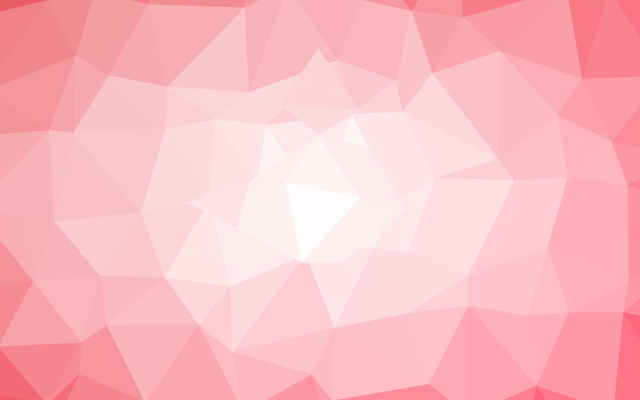
This background is drawn by a Shadertoy shader. Its source:

```glsl
// Low-poly backdrop: a pale faceted gem in a mesh of pink triangles.
// Hash-jittered, staggered grid points form quads, each split into two facets;
// every facet takes one flat colour from a radial fade at its centroid.

const float CELL = 0.162;                        // mesh spacing, canvas heights
const float JITTER = 0.37;                       // vertex wander, in cells
const float TINT = 0.085;                        // random shade shift per facet
const vec2 FADE = vec2(0.22, 0.14);              // linear and squared falloff
const vec2 GLOW_CENTRE = vec2(0.0, -0.02);       // half-canvas units
const vec3 GLOW = vec3(1.0, 0.995, 0.99);
const vec3 ROSE_LOSS = vec3(0.0, 1.0, 0.85);     // light lost, lower right
const vec3 CORAL_LOSS = vec3(0.15, 1.0, 0.96);   // light lost, upper left

// Corners of the central gem
const vec2 KITE_TOP = vec2(-0.004, 0.163);
const vec2 KITE_LEFT = vec2(-0.085, 0.044);
const vec2 KITE_BOTTOM = vec2(-0.046, -0.156);
const vec2 KITE_RIGHT = vec2(0.100, 0.006);
const vec2 WING_LEFT = vec2(-0.208, -0.069);
const vec2 SHOULDER_LEFT = vec2(-0.175, 0.048);
const vec2 TIP_LEFT = vec2(-0.333, -0.006);
const vec2 WING_RIGHT = vec2(0.215, -0.021);
const vec2 SHOULDER_RIGHT = vec2(0.125, 0.129);
const vec2 FOOT_RIGHT = vec2(0.058, -0.154);
const vec2 SPIRE = vec2(-0.004, 0.379);
const vec2 SPIRE_LEFT = vec2(-0.102, 0.240);
const vec2 SPIRE_RIGHT = vec2(0.098, 0.223);

vec2 hash22(vec2 p) {
    vec3 h = fract(p.xyx * vec3(0.1031, 0.1030, 0.0973));
    h += dot(h, h.yzx + 33.33);
    return fract((h.xx + h.yz) * h.zy);
}

float cross2(vec2 a, vec2 b) { return a.x * b.y - a.y * b.x; }

float edgeSide(vec2 p, vec2 a, vec2 b) {
    return cross2(b - a, p - a) / max(length(b - a), 1e-4);
}

// Smooth triangle mask, one pixel wide at its edges
float coverage(vec2 p, vec2 a, vec2 b, vec2 c) {
    float winding = sign(cross2(b - a, c - a));
    float inside = min(winding * edgeSide(p, a, b),
        min(winding * edgeSide(p, b, c), winding * edgeSide(p, c, a)));
    return clamp(0.5 + inside * iResolution.y, 0.0, 1.0);
}

// Radial fade from the glow, coral at upper left and rose at lower right
vec3 shade(vec2 p, float shift) {
    vec2 q = 2.0 * p * vec2(iResolution.y / iResolution.x, 1.0);
    float r = max(length(q - GLOW_CENTRE) + shift, 0.0);
    float warmth = clamp(0.4 - 0.3 * q.x + 0.2 * q.y, 0.0, 1.0);
    return GLOW - dot(FADE, vec2(r, r * r)) * mix(ROSE_LOSS, CORAL_LOSS, warmth);
}

// Facet colour weighted by its mask
vec4 facet(vec2 p, vec2 a, vec2 b, vec2 c, float shift) {
    return vec4(shade((a + b + c) / 3.0, shift), 1.0) * coverage(p, a, b, c);
}

vec2 meshPoint(vec2 id) {
    vec2 wander = (hash22(id + 71.0) - 0.5) * 2.0 * JITTER;
    return (id + vec2(0.5 * mod(id.y, 2.0), 0.0) + wander) * CELL;
}

// Split a quad along its shorter diagonal, unless that one falls outside it
vec4 quadFacets(vec2 p, vec2 id) {
    vec2 a = meshPoint(id), b = meshPoint(id + vec2(1, 0));
    vec2 c = meshPoint(id + vec2(1, 1)), d = meshPoint(id + vec2(0, 1));
    bool validAC = cross2(c - a, b - a) * cross2(c - a, d - a) < 0.0;
    bool validBD = cross2(d - b, a - b) * cross2(d - b, c - b) < 0.0;
    bool shorterAC = length(c - a) < length(d - b);
    vec2 shift = (hash22(id + 37.0) - 0.5) * 2.0 * TINT;
    if (validAC && (shorterAC || !validBD))
        return facet(p, a, b, c, shift.x) + facet(p, a, c, d, shift.y);
    return facet(p, a, b, d, shift.x) + facet(p, b, c, d, shift.y);
}

vec4 gemFacets(vec2 p) {
    vec4 sum = facet(p, KITE_TOP, KITE_LEFT, KITE_RIGHT, 0.0);
    sum += facet(p, KITE_LEFT, KITE_BOTTOM, KITE_RIGHT, -0.03);
    sum += facet(p, KITE_LEFT, WING_LEFT, KITE_BOTTOM, 0.03);
    sum += facet(p, KITE_LEFT, SHOULDER_LEFT, WING_LEFT, 0.03);
    sum += facet(p, KITE_TOP, SHOULDER_LEFT, KITE_LEFT, 0.03);
    sum += facet(p, SHOULDER_LEFT, TIP_LEFT, WING_LEFT, 0.08);
    sum += facet(p, KITE_TOP, KITE_RIGHT, SHOULDER_RIGHT, 0.03);
    sum += facet(p, SHOULDER_RIGHT, KITE_RIGHT, WING_RIGHT, 0.06);
    sum += facet(p, KITE_RIGHT, FOOT_RIGHT, WING_RIGHT, 0.05);
    sum += facet(p, KITE_RIGHT, KITE_BOTTOM, FOOT_RIGHT, 0.02);
    sum += facet(p, SPIRE, SPIRE_LEFT, SPIRE_RIGHT, -0.03);
    sum += facet(p, SPIRE_LEFT, KITE_TOP, SPIRE_RIGHT, 0.04);
    return sum;
}

void mainImage(out vec4 fragColor, in vec2 fragCoord) {
    vec2 p = (fragCoord - 0.5 * iResolution.xy) / iResolution.y;

    // Background mesh: blend the facets that cover this pixel
    float row = floor(p.y / CELL);
    vec2 home = vec2(floor(p.x / CELL - 0.5 * mod(row, 2.0)), row);
    vec4 mesh = vec4(shade(p, 0.0), 1.0) * 1e-3;
    for (int y = -1; y <= 1; y++)
        for (int x = -2; x <= 2; x++)
            mesh += quadFacets(p, home + vec2(x, y));
    vec3 color = mesh.rgb / mesh.a;

    // Central gem on top
    vec4 gem = gemFacets(p);
    color = mix(color, gem.rgb / max(gem.a, 1e-3), min(gem.a, 1.0));
    fragColor = vec4(clamp(color, 0.0, 1.0), 1.0);
}
```
